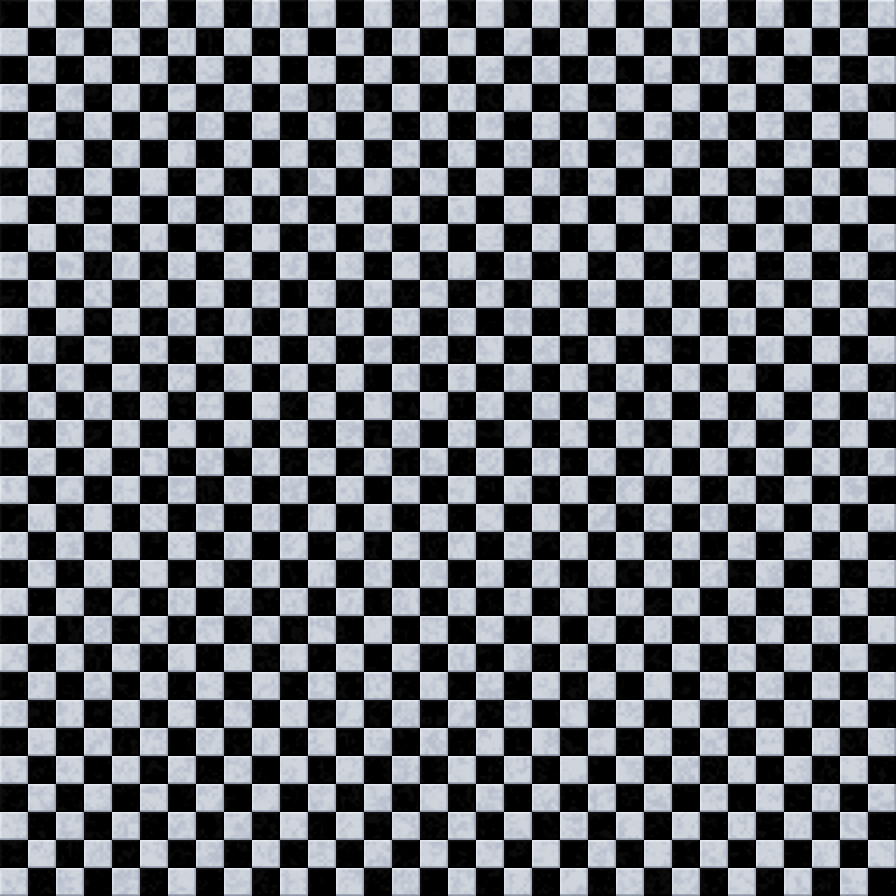
Reproduce this pattern procedurally as a three.js fragment shader.

```glsl
varying vec2 vUv;

const float TILES = 32.0;            // squares across and up, even so that it wraps
const float BEVEL = 0.06;            // rim width, in squares
const float FINE_GRAIN = 256.0;      // noise cells across the canvas
const float COARSE_GRAIN = 128.0;
const float CLOUD_GRAIN = 48.0;
const vec3 LIGHT_STONE = vec3(0.815, 0.835, 0.865);
const vec3 BLUE_STONE = vec3(0.725, 0.75, 0.805);
const vec3 LIGHT_RIM = vec3(0.89, 0.905, 0.93);
const vec3 RIGHT_SHADE = vec3(0.62, 0.65, 0.71);
const vec3 BOTTOM_SHADE = vec3(0.56, 0.59, 0.65);
const vec3 DARK_STONE = vec3(0.0);
const vec3 DARK_SPECK = vec3(0.045, 0.043, 0.042);
const vec3 DARK_RIM = vec3(0.065, 0.065, 0.075);

float hash(vec2 p) {
  vec3 q = fract(vec3(p.xyx) * 0.1031);
  q += dot(q, q.yzx + 33.33);
  return fract((q.x + q.y) * q.z);
}

// Value noise that wraps after a whole number of cells
float wrapNoise(vec2 uv, float period, float seed) {
  vec2 p = uv * period;
  vec2 cell = floor(p);
  vec2 f = fract(p);
  f = f * f * (3.0 - 2.0 * f);
  vec2 a = mod(cell, period) + seed;
  vec2 b = mod(cell + 1.0, period) + seed;
  return mix(mix(hash(a), hash(vec2(b.x, a.y)), f.x),
             mix(hash(vec2(a.x, b.y)), hash(b), f.x), f.y);
}

// Alternates between 1 and -1 with softened steps
float squareWave(float x, float soft) {
  float f = fract(x);
  float side = 1.0 - 2.0 * mod(floor(x), 2.0);
  return side * clamp(2.0 * min(f, 1.0 - f) / soft, 0.0, 1.0);
}

float rim(float edgeDistance, float soft) {
  return 1.0 - clamp((edgeDistance - BEVEL) / soft + 0.5, 0.0, 1.0);
}

void main() {
  vec2 grid = vUv * TILES;
  vec2 f = fract(grid);
  vec2 soft = max(fwidth(grid), vec2(0.0001));

  // Mottled stone
  float grain = 0.42 * wrapNoise(vUv, FINE_GRAIN, 11.0)
              + 0.38 * wrapNoise(vUv, COARSE_GRAIN, 47.0)
              + 0.20 * wrapNoise(vUv, CLOUD_GRAIN, 83.0);
  vec3 lightTile = mix(LIGHT_STONE, BLUE_STONE, smoothstep(0.32, 0.82, grain));
  vec3 darkTile = mix(DARK_STONE, DARK_SPECK, smoothstep(0.5, 0.75, grain));

  // Bevel lit from the upper left
  float left = rim(f.x, soft.x);
  float right = rim(1.0 - f.x, soft.x);
  float bottom = rim(f.y, soft.y);
  float top = rim(1.0 - f.y, soft.y);
  float lit = max(0.75 * left, top);
  float rimGrain = 0.06 * (0.5 - grain);
  lightTile = mix(lightTile, LIGHT_RIM + rimGrain, lit);
  lightTile = mix(lightTile, RIGHT_SHADE + rimGrain, right);
  lightTile = mix(lightTile, BOTTOM_SHADE + rimGrain, bottom);
  darkTile = mix(darkTile, DARK_RIM, lit);
  darkTile = mix(darkTile, DARK_STONE, max(right, bottom));

  // Checkerboard, light square at the lower left
  float checker = squareWave(grid.x, soft.x) * squareWave(grid.y, soft.y);
  gl_FragColor = vec4(mix(darkTile, lightTile, 0.5 + 0.5 * checker), 1.0);
}
```
